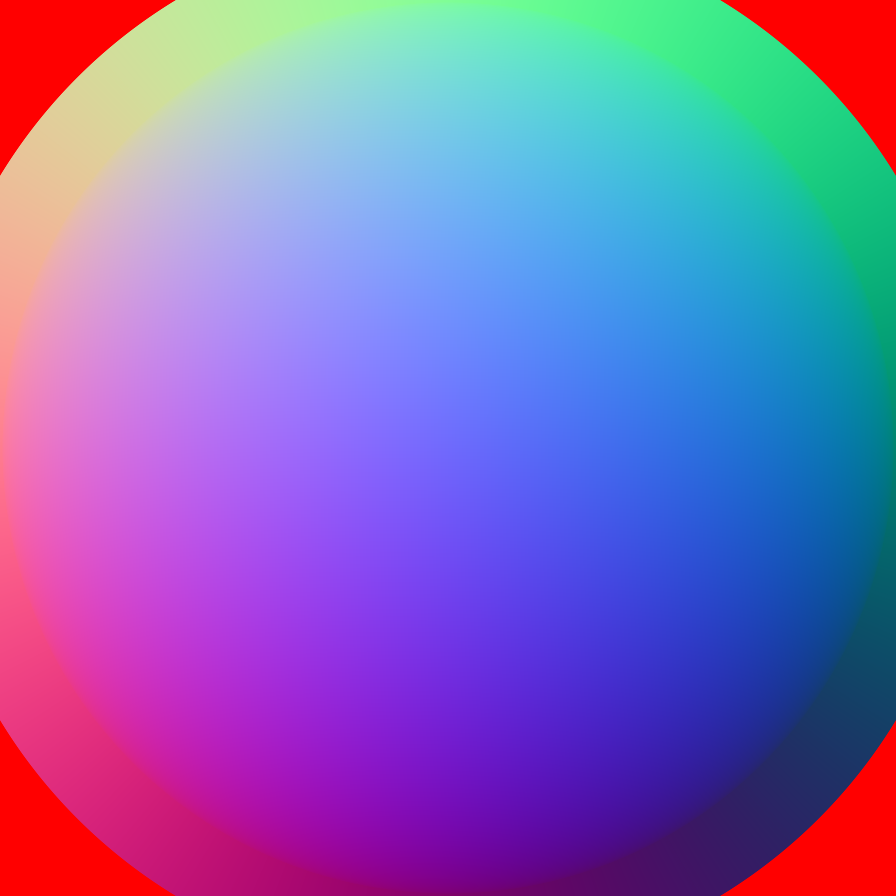
Give the GLSL for this texture map, as a WebGL 1 fragment shader.

```glsl
precision highp float;
// Draws a tilted sphere normal map with a flat rim, on a red ground.

uniform vec2 u_resolution;

const vec3 GROUND_COLOR = vec3(1.0, 0.0, 0.0);
const float SPHERE_RADIUS = 0.995;
const float RIM_RADIUS = 1.17;
const vec2 TILT = vec2(0.125, 0.175);

// Turns a pair of coordinates by an angle in radians.
vec2 rotate(vec2 v, float angle) {
  float c = cos(angle);
  float s = sin(angle);
  return vec2(c * v.x - s * v.y, s * v.x + c * v.y);
}

// Hemisphere normal; beyond the sphere it lies flat and points outward.
vec3 sphereNormal(vec2 p, float radius) {
  vec2 q = p / radius;
  q /= max(length(q), 1.0);
  return vec3(-q.x, q.y, sqrt(max(1.0 - dot(q, q), 0.0)));
}

// Tilts a normal sideways, then downward.
vec3 tiltNormal(vec3 n, vec2 tilt) {
  n.xz = rotate(n.xz, tilt.x);
  n.yz = rotate(n.yz, tilt.y);
  return n;
}

// Antialiased coverage of a centred disc.
float discMask(vec2 p, float radius, float pixel) {
  return 1.0 - smoothstep(-0.5 * pixel, 0.5 * pixel, length(p) - radius);
}

void main() {
  // Centred coordinates, with the shorter side spanning -1 to 1.
  float side = min(u_resolution.x, u_resolution.y);
  vec2 p = (2.0 * gl_FragCoord.xy - u_resolution) / side;
  float pixel = 2.0 / side;

  // Normal encoded as colour
  vec3 normal = tiltNormal(sphereNormal(p, SPHERE_RADIUS), TILT);
  vec3 normalColor = 0.5 + 0.5 * normal;

  float rim = discMask(p, RIM_RADIUS, pixel);
  gl_FragColor = vec4(mix(GROUND_COLOR, normalColor, rim), 1.0);
}
```
